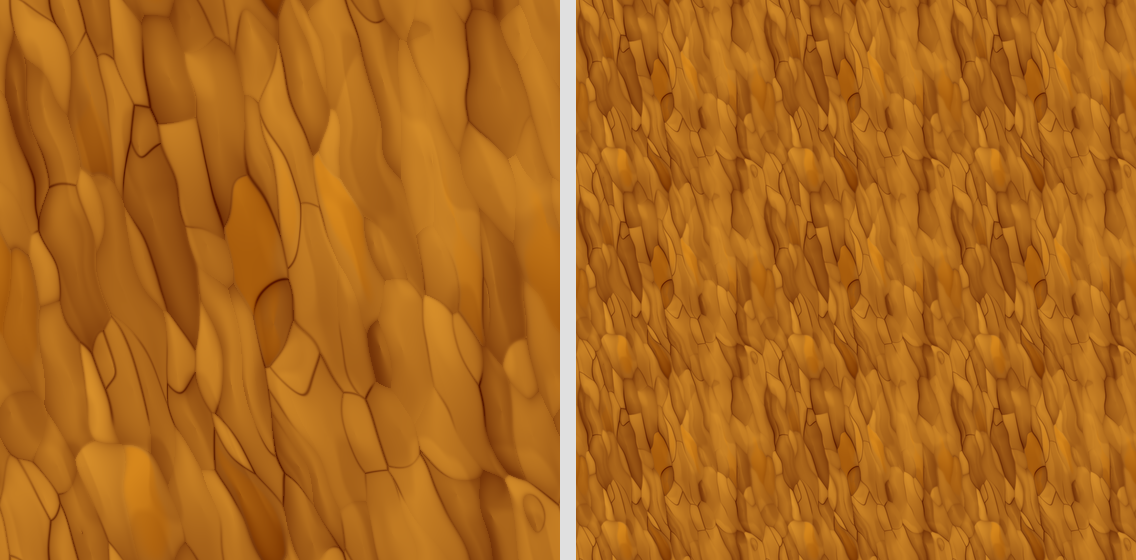
Left, the tile; right, the same tile 3 across and 3 down.
Give the GLSL for this texture, as a Shadertoy shader.

```glsl
// Tiling field of overlapping, slanted amber grains with soft shadows and thin dark creases.
#define GRAINS vec2(16.0, 6.0)   // grains across and up the tile
#define SLANT 4.0                // whole grains of sideways drift per tile height
#define BEND 0.06                // strength of the large bends
#define WOBBLE 0.024             // strength of the small bends
#define SHADOW_WIDTH 0.017
#define SHADOW_DEPTH 0.85
#define CREASE_WIDTH 0.0022
#define CREASE_DEPTH 0.75
#define TONE_BASE 0.69
#define TONE_SPREAD 0.64
#define DARK_AMBER vec3(0.53, 0.27, 0.055)
#define LIGHT_AMBER vec3(0.80, 0.52, 0.15)

struct Grain {
    float dist;    // distance from the grain core, in lattice units
    vec2 slope;    // gradient of dist over the canvas
    float rank;    // higher grains lie on top
    float tone;
    float warmth;
};

vec4 hash4(vec2 p) {
    vec4 h = fract((p.xyxy + 11.0) * vec4(0.1031, 0.1030, 0.0973, 0.1099));
    h += dot(h, h.wzxy + 33.33);
    return fract((h.xxyz + h.yzzw) * h.zywx);
}

// Slanted lattice whose cells repeat over the unit tile
vec2 toLattice(vec2 uv, vec2 cells, float slant) {
    return vec2(uv.x * cells.x + uv.y * slant, uv.y * cells.y);
}

vec2 wrapCell(vec2 id, vec2 cells, float slant) {
    float turns = floor(id.y / cells.y);
    return vec2(mod(id.x - slant * turns, cells.x), id.y - cells.y * turns);
}

// Smooth wrapping noise, four independent channels
vec4 noise4(vec2 uv, vec2 cells, float slant, float seed) {
    vec2 p = toLattice(uv, cells, slant);
    vec2 i = floor(p), f = p - i;
    f = f * f * f * (f * (f * 6.0 - 15.0) + 10.0);
    vec4 a = hash4(wrapCell(i, cells, slant) + seed);
    vec4 b = hash4(wrapCell(i + vec2(1, 0), cells, slant) + seed);
    vec4 c = hash4(wrapCell(i + vec2(0, 1), cells, slant) + seed);
    vec4 d = hash4(wrapCell(i + vec2(1, 1), cells, slant) + seed);
    return mix(mix(a, b, f.x), mix(c, d, f.x), f.y);
}

Grain grainAt(vec2 p, vec2 id) {
    vec2 key = wrapCell(id, GRAINS, SLANT);
    vec4 place = hash4(key), look = hash4(key + 57.0);
    vec2 q = p - id - 0.5 - 0.95 * (place.xy - 0.5);
    float squash = mix(0.62, 1.35, look.x * look.x);
    float taper = clamp(1.0 + (look.y - 0.35) * 0.8 * q.y, 0.6, 1.5);
    vec2 s = vec2(q.x * taper, q.y * squash);
    float len = length(s) + 0.001;
    vec2 g = s * vec2(taper, squash) / len;

    Grain grain;
    grain.dist = len - 0.5 * place.w;
    grain.slope = vec2(GRAINS.x * g.x, SLANT * g.x + GRAINS.y * g.y);
    grain.rank = place.z;
    grain.tone = TONE_BASE + TONE_SPREAD * (0.6 * place.z + 0.4 * look.z - 0.5)
               + 0.30 * clamp(q.y, -0.8, 0.8) - 0.24 * clamp(q.x, -0.8, 0.8);
    grain.warmth = look.w;
    return grain;
}

void mainImage(out vec4 fragColor, in vec2 fragCoord) {
    vec2 uv = fragCoord / iResolution.xy;

    // Bend the grains at two scales
    vec2 bent = uv + BEND * (noise4(uv, vec2(4.0, 3.0), 0.0, 3.0).xy - 0.5);
    bent += WOBBLE * (noise4(uv, vec2(12.0, 10.0), 0.0, 19.0).xy - 0.5);
    vec2 p = toLattice(bent, GRAINS, SLANT);
    vec2 home = floor(p);

    // Find the grain that covers this point
    Grain top;
    vec2 topId = home;
    top.dist = 1e3;
    for (int k = 0; k < 25; k++) {
        vec2 id = home + vec2(k % 5 - 2, k / 5 - 2);
        Grain g = grainAt(p, id);
        if (g.dist < top.dist) { top = g; topId = id; }
    }

    // Blend tones over the borders, collect shadows and creases
    vec4 brush = noise4(bent, vec2(11.0, 6.0), 3.0, 31.0);
    float blur = mix(0.0015, 0.013, smoothstep(0.4, 0.8, brush.x));
    vec3 blend = vec3(top.tone, top.warmth, 1.0);
    float lit = 1.0, crease = 0.0;
    for (int k = 0; k < 25; k++) {
        vec2 id = home + vec2(k % 5 - 2, k / 5 - 2);
        if (id == topId) continue;
        Grain g = grainAt(p, id);
        vec2 across = g.slope - top.slope;
        float steep = max(length(across), 3.0);
        float edge = (g.dist - top.dist) / steep;
        blend += vec3(g.tone, g.warmth, 1.0) * exp(-edge / blur);

        bool under = g.rank > top.rank;
        vec2 downhill = (under ? across : -across) / steep;
        float facing = 0.6 + 0.4 * dot(downhill, vec2(0.8, -0.6));
        float drop = smoothstep(0.0, 0.6, abs(g.rank - top.rank)) * facing;
        float fade = under ? SHADOW_WIDTH : 0.3 * SHADOW_WIDTH;
        lit *= 1.0 - 0.75 * drop * exp(-edge / fade);
        float line = edge / CREASE_WIDTH;
        crease = max(crease, exp(-line * line) * (0.2 + 0.8 * facing));
    }
    blend /= blend.z;

    // Broad mottling, and soft facets along the grain
    float mottle = noise4(uv, vec2(6.0, 5.0), 1.0, 43.0).x - 0.5;
    vec4 streak = noise4(bent, vec2(22.0, 7.0), 6.0, 71.0);
    float facet = smoothstep(0.42, 0.6, streak.y) - 0.5 + 0.6 * (streak.z - 0.5);
    float tone = blend.x + 0.42 * mottle + 0.17 * facet - SHADOW_DEPTH * (1.0 - lit);
    tone = max(tone, -0.2 + 0.2 * tone);
    tone -= CREASE_DEPTH * crease * smoothstep(0.45, 0.75, brush.y);

    vec3 color = mix(DARK_AMBER, LIGHT_AMBER, clamp(tone, -0.75, 1.2));
    color += vec3(0.025, -0.005, -0.045) * smoothstep(0.86, 1.0, blend.y);
    fragColor = vec4(clamp(color, 0.0, 1.0), 1.0);
}
```
